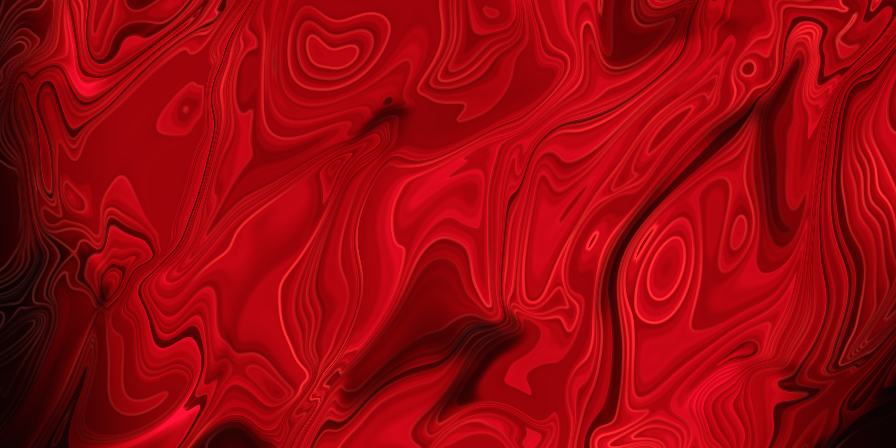
This background is drawn by a Shadertoy shader. Its source:

```glsl
// Glossy red marbled liquid: repeatedly warped gradient noise is cut into
// irregular contour bands, each shaded across its width and rimmed by a thin
// glowing line, with dark hollows, pink sheen and shadowed outer edges.

float hash1(float n) {
    return fract(sin(n * 91.17 + 4.3) * 4375.85);
}

vec2 hashGradient(vec2 cell) {
    vec2 k = vec2(dot(cell, vec2(127.1, 311.7)), dot(cell, vec2(269.5, 183.3)));
    return 2.0 * fract(sin(k) * 4375.85) - 1.0;
}

float gradientNoise(vec2 p) {
    vec2 i = floor(p), f = fract(p);
    vec2 u = f * f * f * (f * (f * 6.0 - 15.0) + 10.0);
    vec2 e = vec2(0.0, 1.0);
    float a = dot(hashGradient(i), f);
    float b = dot(hashGradient(i + e.yx), f - e.yx);
    float c = dot(hashGradient(i + e.xy), f - e.xy);
    float d = dot(hashGradient(i + e.yy), f - e.yy);
    return mix(mix(a, b, u.x), mix(c, d, u.x), u.y);
}

// Fold the plane into swirls that lean to the right
vec2 marbleWarp(vec2 p) {
    vec2 q = vec2(p.x - 0.4 * p.y, 0.62 * p.y) * 2.6 + vec2(3.2, 1.7);
    for (int i = 1; i <= 3; i++) {
        float s = float(i);
        vec2 r = q * (0.8 + 0.55 * s) + s * 17.3;
        q += 1.0 / s * vec2(gradientNoise(r), gradientNoise(r + vec2(5.2, 9.4)));
    }
    return q;
}

// Height whose whole numbers separate the bands; spacing is uneven
float bandLevel(vec2 q) {
    float h = gradientNoise(q * 1.3) + 0.5 * q.x;
    return 22.0 * h + 0.5 * sin(31.0 * h) + 0.9 * sin(9.0 * h);
}

void mainImage(out vec4 fragColor, in vec2 fragCoord) {
    vec2 p = fragCoord / iResolution.y;
    float aspect = iResolution.x / iResolution.y;
    vec2 q = marbleWarp(p);

    // Band position and its slope per unit of canvas height
    float level = bandLevel(q);
    vec2 e = vec2(0.001, 0.0);
    vec2 stepped = vec2(bandLevel(marbleWarp(p + e.xy)), bandLevel(marbleWarp(p + e.yx)));
    float slope = max(length(stepped - level) / e.x, 0.01);
    float soft = clamp(1.2 * slope / iResolution.y, 0.001, 1.0);

    // Smoothed ramp and random tone of each band
    float id = floor(level), f = level - id;
    float ramp = min(f, (1.0 - f) / soft);
    float edge = smoothstep(1.0 - soft, 1.0, f);
    float tone = mix(hash1(id), hash1(id + 1.0), edge);
    float crevice = mix(step(hash1(id + 9.0), 0.16), step(hash1(id + 10.0), 0.16), edge);
    crevice *= smoothstep(5.0, 35.0, slope);
    float streak = sin(level * 18.85) / (1.0 + pow(slope * 0.02, 2.0));

    // Broad light, dark hollows and glossy sheen follow the folds
    float broad = gradientNoise(q * 0.9 + 31.0);
    float hollow = smoothstep(-0.48, -0.08, gradientNoise(q * 1.7 + 57.0));
    float sheen = smoothstep(0.2, 0.55, gradientNoise(q * 1.9 + 83.0));

    // Shadow on the left side and in the lower corners
    float wobble = 0.2 * broad;
    float left = smoothstep(-0.02, 0.42, p.x + 0.1 * p.y + wobble);
    float right = smoothstep(-0.05, 0.45, aspect - p.x + 0.7 * p.y + wobble);
    float shade = mix(0.12, 1.0, left * right) * mix(0.3, 1.0, hollow);
    shade *= 1.0 - 0.5 * crevice;

    float red = 0.685 + 0.2 * broad + 0.18 * (tone - 0.5) + 0.27 * (ramp - 0.5) + 0.03 * streak;
    red = clamp(red * shade + 0.24 * sheen * (0.2 + 0.8 * shade), 0.05, 1.0);
    float glow = pow(red, 4.0);
    vec3 color = vec3(red, 0.006 + 0.05 * glow, 0.01 + 0.2 * glow);

    // Fine bright rims, fading where bands crowd together
    float rimDistance = min(f, 1.0 - f) / slope;
    float rim = 1.0 - smoothstep(0.0004, 0.0046, rimDistance);
    float strength = 0.2 + 0.8 * hash1(floor(level + 0.5) + 40.0);
    strength *= smoothstep(-0.4, 0.25, gradientNoise(p * 4.0 + 11.0));
    strength /= 1.0 + pow(slope * 0.006, 2.0);
    color += rim * strength * vec3(0.44, 0.2, 0.17) * (0.6 + 0.4 * shade);

    fragColor = vec4(min(color, 1.0), 1.0);
}
```
